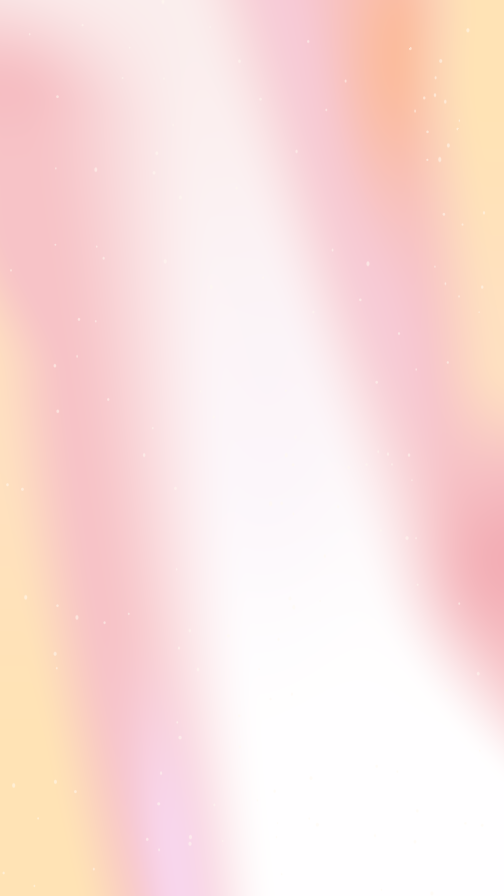
Write a WebGL 1 fragment shader that draws this background.

```glsl
precision highp float;
// Soft pastel backdrop: two slanting pink bands with yellow outer sides
// around a pale centre, made from blurred edge curves and oval glows.
// Sparse light specks come from jittered cells at several scales.

uniform vec2 u_resolution;

const vec3 BLUSH  = vec3(0.982, 0.932, 0.930);
const vec3 WHITE  = vec3(1.000, 0.998, 0.999);
const vec3 MIST   = vec3(0.982, 0.950, 0.980);
const vec3 PINK   = vec3(0.968, 0.765, 0.780);
const vec3 ROSE   = vec3(0.950, 0.670, 0.700);
const vec3 LILAC  = vec3(0.965, 0.800, 0.870);
const vec3 ORCHID = vec3(0.972, 0.845, 0.945);
const vec3 ORANGE = vec3(0.985, 0.735, 0.610);
const vec3 YELLOW = vec3(1.000, 0.890, 0.710);
const vec3 CREAM  = vec3(0.998, 0.880, 0.755);

// Blurred step: 0 below -blur, 1 above +blur
float softEdge(float d, float blur) {
  return smoothstep(-blur, blur, d);
}

// Oval gaussian glow
float glow(vec2 p, vec2 centre, vec2 radius) {
  vec2 d = (p - centre) / radius;
  return exp(-dot(d, d));
}

// Gaussian ridge around zero
float ridge(float d, float width) {
  return exp(-d * d / (width * width));
}

float hash(vec2 p) {
  return fract(sin(dot(p, vec2(127.1, 311.7))) * 4375.85);
}

// One jittered, slightly stretched speck in some of the cells
float specks(vec2 p, float cells, float density, float pixel) {
  vec2 id = floor(p * cells);
  vec2 jitter = vec2(hash(id + 3.7), hash(id + 8.3));
  vec2 d = p - (id + 0.15 + 0.7 * jitter) / cells;
  float stretch = 0.6 + 0.4 * hash(id + 5.1);
  float radius = mix(0.0012, 0.0032, hash(id + 1.9));
  float dist = length(d * vec2(1.0, stretch));
  float dot0 = 1.0 - smoothstep(radius - pixel, radius + pixel, dist);
  return dot0 * step(hash(id), density);
}

// Pale centre, whiter toward the bottom
vec3 paleGround(vec2 p) {
  vec3 c = mix(BLUSH, WHITE, smoothstep(0.0, 0.8, p.y));
  c = mix(c, MIST, 0.6 * glow(p, vec2(0.53, 0.47), vec2(0.18, 0.24)));
  return mix(c, WHITE, glow(p, vec2(0.75, 0.95), vec2(0.35, 0.22)));
}

// Left band with a yellow lower flank
vec3 leftBand(vec3 c, vec2 p) {
  float edge = 0.19 + 0.235 * p.y;
  float blur = mix(0.19, 0.13, p.y);
  float top = smoothstep(-0.05, 0.12, p.y + 0.12 * (0.1 - p.x));
  c = mix(c, PINK, softEdge(edge - p.x, blur) * top);
  c = mix(c, ROSE, 0.22 * glow(p, vec2(0.0, 0.10), vec2(0.13, 0.05)));
  float low = smoothstep(0.68, 0.95, p.y);
  c = mix(c, ORCHID, 0.85 * low * ridge(p.x - edge + 0.07, 0.075));
  float flank = 0.02 + 0.21 * p.y * p.y
              - 0.10 * (1.0 - smoothstep(0.24, 0.42, p.y));
  vec3 warm = mix(CREAM, YELLOW, smoothstep(0.45, 0.85, p.y));
  return mix(c, warm, softEdge(flank - p.x, 0.085));
}

// Right band with orange and yellow above and a rose glow below
vec3 rightBand(vec3 c, vec2 p) {
  float bend = max(p.y - 0.65, 0.0);
  float edge = 0.49 + 0.56 * p.y + 3.0 * bend * bend;
  c = mix(c, PINK, softEdge(p.x - edge, 0.14));
  float high = 1.0 - smoothstep(0.3, 0.6, p.y);
  c = mix(c, LILAC, 0.6 * high * ridge(p.x - edge - 0.08, 0.085));
  c = mix(c, ORANGE, 0.95 * glow(p, vec2(0.79, 0.06), vec2(0.105, 0.15)));
  float flank = 0.845 + 0.17 * p.y + 0.02 * ridge(p.y, 0.06);
  float fade = 1.0 - smoothstep(0.40, 0.56, p.y);
  vec3 warm = mix(YELLOW, CREAM, smoothstep(0.1, 0.4, p.y));
  c = mix(c, warm, softEdge(p.x - flank, 0.09) * fade);
  return mix(c, ROSE, 0.9 * glow(p, vec2(1.02, 0.625), vec2(0.14, 0.085)));
}

void main() {
  // x runs right and y runs down, both from 0 to 1
  vec2 uv = gl_FragCoord.xy / u_resolution;
  vec2 p = vec2(uv.x, 1.0 - uv.y);
  vec3 color = rightBand(leftBand(paleGround(p), p), p);

  // Dust, denser over the upper right glow
  vec2 q = gl_FragCoord.xy / u_resolution.x;
  float pixel = 0.7 / u_resolution.x;
  float density = 0.06 + 0.45 * glow(p, vec2(0.86, 0.12), vec2(0.07, 0.05));
  float dust = 0.0;
  for (int i = 0; i < 3; i++) {
    float k = float(i);
    dust = max(dust, specks(q + k * 7.3, 12.0 + 9.0 * k, density, pixel));
  }
  color = mix(color, vec3(1.0, 0.975, 0.94), 0.55 * dust);

  gl_FragColor = vec4(color, 1.0);
}
```
